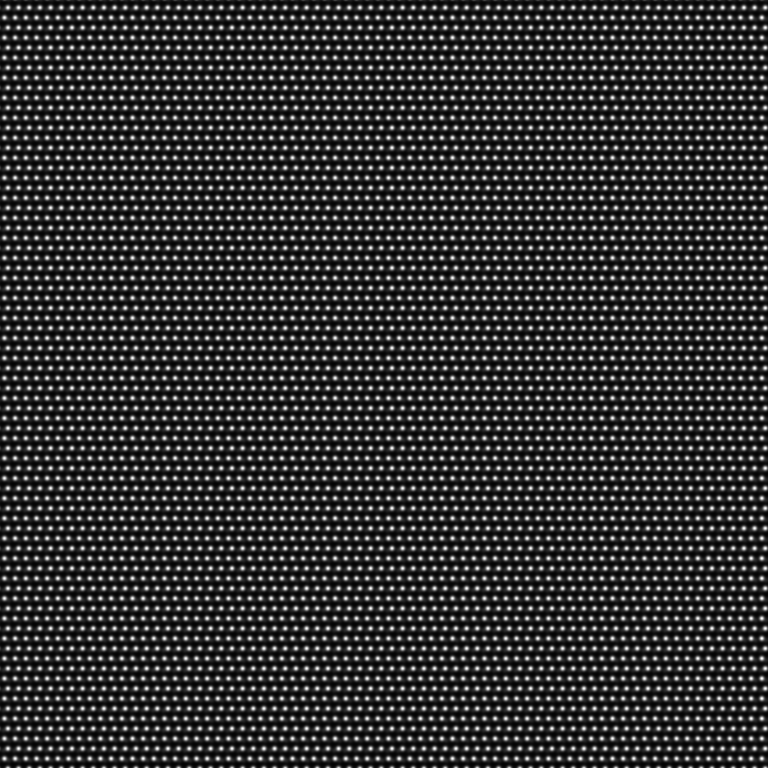
Give the GLSL for this pattern, as a three.js fragment shader.

```glsl
// Staggered rows of soft white glowing dots with faint side tails on black.
varying vec2 vUv;

const vec2 REPEATS = vec2(72.0, 76.7);       // dots across, rows up
const float ROW_START = 0.939;               // height of the first row, in rows
const vec2 ROW_SHIFT = vec2(0.42, 0.75);     // dot position in even and odd rows
const float CORE_RADIUS = 0.00314;           // in canvas widths
const float CORE_LIGHT = 0.98;
const float TAIL_RADIUS = 0.0037;
const float TAIL_LIGHT = 0.14;
const vec2 TAIL_OFFSET = vec2(0.0058, -0.0022);
const vec3 BACKGROUND = vec3(0.008);
const vec3 DOT_COLOR = vec3(1.0);

float glow(vec2 offset, float radius) {
  return exp(-dot(offset, offset) / (radius * radius));
}

// Bright core with a dim tail that leans right or left.
float softDot(vec2 offset, float lean) {
  vec2 tail = TAIL_OFFSET * vec2(lean, 1.0);
  return CORE_LIGHT * glow(offset, CORE_RADIUS)
       + TAIL_LIGHT * glow(offset - tail, TAIL_RADIUS);
}

void main() {
  vec2 grid = vUv * REPEATS - vec2(0.0, ROW_START);
  float nearestRow = floor(grid.y + 0.5);
  float light = 0.0;

  // Add the light of the nearest dots in three rows.
  for (int j = -1; j <= 1; j++) {
    float row = nearestRow + float(j);
    float odd = mod(row, 2.0);
    float shift = mix(ROW_SHIFT.x, ROW_SHIFT.y, odd);
    float nearestColumn = floor(grid.x - shift + 0.5);
    for (int i = -1; i <= 1; i++) {
      vec2 center = vec2(nearestColumn + float(i) + shift, row);
      light += softDot((grid - center) / REPEATS, 1.0 - 2.0 * odd);
    }
  }

  gl_FragColor = vec4(mix(BACKGROUND, DOT_COLOR, min(light, 1.0)), 1.0);
}
```
